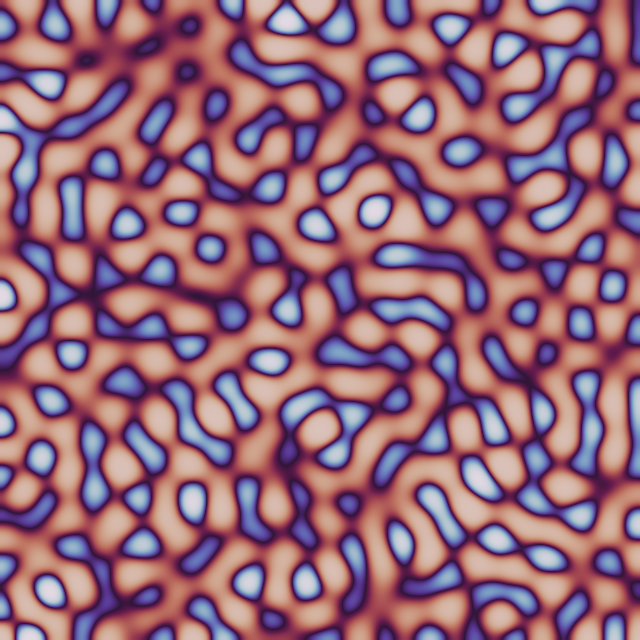
This pattern is drawn by a WebGL 1 fragment shader. Its source:

```glsl
precision highp float;
uniform vec2 u_resolution;

const float PI = 3.14159;
const int WAVES = 96;

float hash(float n) {
    return fract(sin(n * 91.73 + 4.1) * 473.57);
}

// Band-limited noise of unit variance: standing waves of similar length
// in all directions, mirrored at the canvas edges.
float spotField(vec2 uv) {
    float sum = 0.0;
    for (int i = 0; i < WAVES; i++) {
        float n = float(i);
        float angle = 0.5 * PI * (n + 0.5) / float(WAVES);
        float radius = mix(21.0, 31.0, hash(n));
        vec2 halfCycles = floor(radius * vec2(cos(angle), sin(angle)) + 0.5);
        vec2 wave = cos(PI * halfCycles * uv);
        float flip = hash(n + 137.0) < 0.5 ? -1.0 : 1.0;
        sum += flip * wave.x * wave.y;
    }
    return 2.0 * sum / sqrt(float(WAVES));
}

// Moves on to the next colour while t runs from start to start + 1.
vec3 blendStop(vec3 color, vec3 next, float t, float start) {
    return mix(color, next, clamp(t - start, 0.0, 1.0));
}

// Pale grey, blue, violet, near black, plum, terracotta, pale grey.
vec3 duskRamp(float t) {
    vec3 color = vec3(0.89, 0.85, 0.89);
    color = blendStop(color, vec3(0.69, 0.77, 0.81), t, 0.0);
    color = blendStop(color, vec3(0.47, 0.61, 0.76), t, 1.0);
    color = blendStop(color, vec3(0.38, 0.41, 0.71), t, 2.0);
    color = blendStop(color, vec3(0.34, 0.20, 0.56), t, 3.0);
    color = blendStop(color, vec3(0.19, 0.08, 0.22), t, 4.0);
    color = blendStop(color, vec3(0.41, 0.11, 0.30), t, 5.0);
    color = blendStop(color, vec3(0.63, 0.26, 0.31), t, 6.0);
    color = blendStop(color, vec3(0.75, 0.46, 0.38), t, 7.0);
    color = blendStop(color, vec3(0.82, 0.67, 0.58), t, 8.0);
    return blendStop(color, vec3(0.89, 0.85, 0.88), t, 9.0);
}

// Soft limiter, equal to tanh.
float saturateSoft(float x) {
    return 1.0 - 2.0 / (exp(2.0 * x) + 1.0);
}

void main() {
    vec2 uv = gl_FragCoord.xy / u_resolution;
    float level = saturateSoft(0.75 * (spotField(uv) - 0.65));
    gl_FragColor = vec4(duskRamp(4.7 - 4.8 * level), 1.0);
}
```
